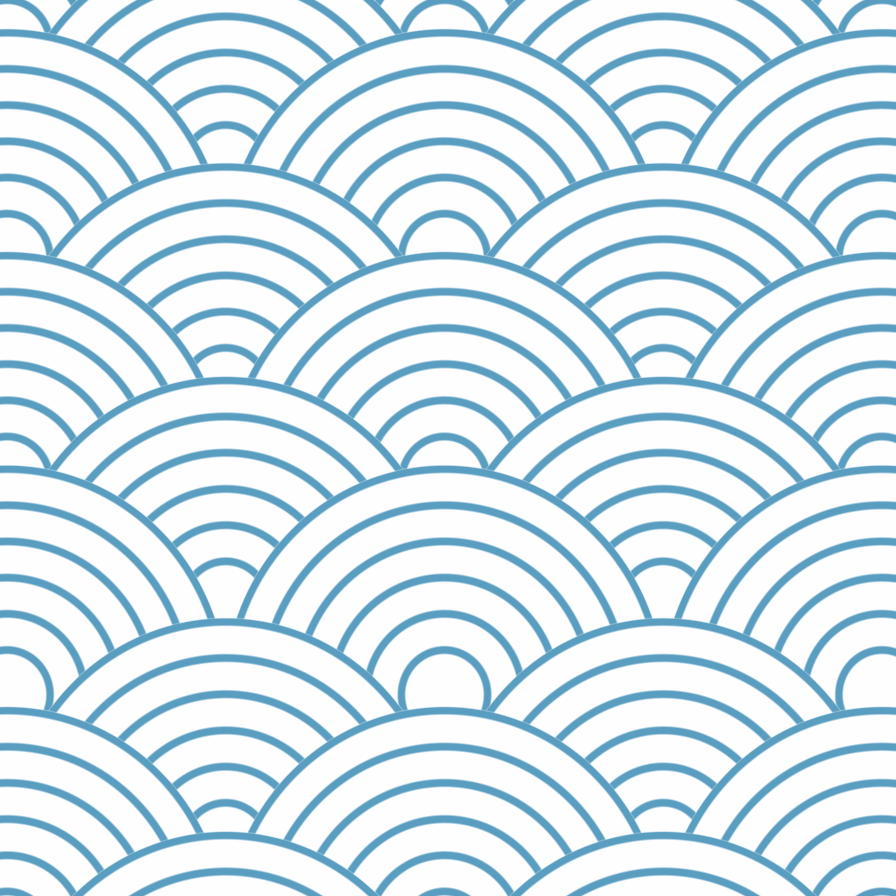
Give the GLSL for this pattern, as a WebGL 1 fragment shader.

```glsl
precision highp float;

uniform vec2 u_resolution;

// Lengths are fractions of the canvas
const vec3 PAPER = vec3(0.995, 0.998, 1.0);
const vec3 INK = vec3(0.35, 0.615, 0.755);
const float COLUMN_PITCH = 0.4883;
const float COLUMN_CENTER = 0.4961;
const float FIRST_CREST = 1.2018;
const float ROW_PITCH = 0.2383;
const float ROW_DRIFT = 0.0104;   // extra gap, growing on odd rows
const float STAGGER_RISE = 0.099; // offset row above the next main row
const float OUTER_RADIUS = 0.252;
const float RING_STEP = 0.0404;
const float LAST_RING = 5.0;
const float RING_ASPECT = 1.04;   // height over width
const float HALF_LINE = 0.0043;
const float SOFTNESS = 0.0014;
const int ROW_PAIRS = 5;

// Coverage of a region whose signed distance is negative inside
float fill(float dist) {
  float blur = max(SOFTNESS, 0.75 / min(u_resolution.x, u_resolution.y));
  return 1.0 - smoothstep(-blur, blur, dist);
}

// Paints one row of ringed discs over the rows behind it
vec3 paintRow(vec3 backdrop, vec2 uv, float centerX, float crestY) {
  float x = mod(uv.x - centerX + 0.5 * COLUMN_PITCH, COLUMN_PITCH) - 0.5 * COLUMN_PITCH;
  float y = uv.y - crestY + OUTER_RADIUS;
  float radius = length(vec2(x * RING_ASPECT, y));

  // Distance to the nearest ring
  float ring = clamp(floor((OUTER_RADIUS - radius) / RING_STEP + 0.5), 0.0, LAST_RING);
  float ringDist = abs(radius - OUTER_RADIUS + ring * RING_STEP);

  vec3 disc = mix(PAPER, INK, fill(ringDist - HALF_LINE));
  return mix(backdrop, disc, fill(radius - OUTER_RADIUS - HALF_LINE));
}

void main() {
  vec2 uv = gl_FragCoord.xy / u_resolution;
  vec3 color = PAPER;
  float crest = FIRST_CREST;

  // Back to front, from the top down: a main row, then its staggered row
  for (int i = 0; i < ROW_PAIRS; i++) {
    float index = float(i);
    float nextCrest = crest - ROW_PITCH - ROW_DRIFT * index * mod(index, 2.0);
    color = paintRow(color, uv, COLUMN_CENTER, crest);
    color = paintRow(color, uv, COLUMN_CENTER + 0.5 * COLUMN_PITCH, nextCrest + STAGGER_RISE);
    crest = nextCrest;
  }

  gl_FragColor = vec4(color, 1.0);
}
```
